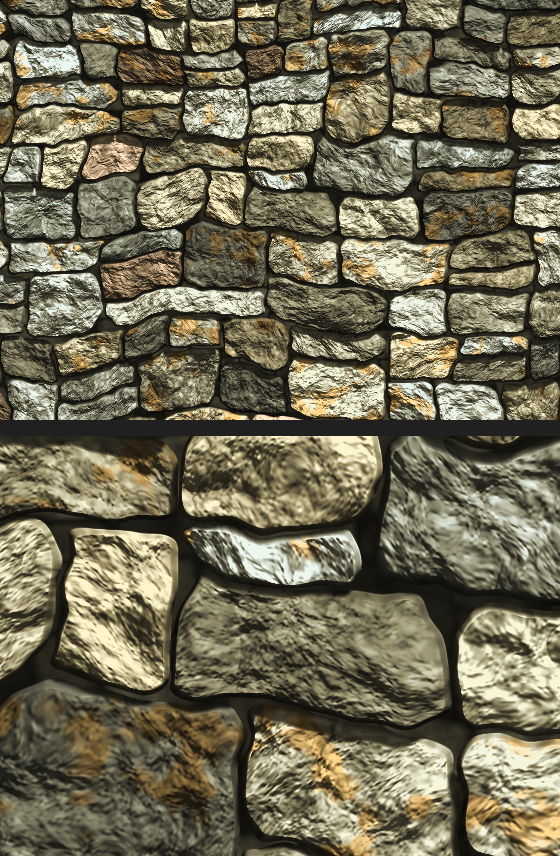
Top, the full canvas; bottom, a detail of the centre.
Write a WebGL 2 fragment shader that draws this texture.

```glsl
#version 300 es
precision highp float;
// A sunlit dry-stone wall. Wandering courses are split recursively into blocks,
// each block is chipped into an angular stone, and the stones are shaded as a
// rough height field with cast shadows, lichen and rubble-filled joints.
uniform vec2 u_resolution;
out vec4 fragColor;

const vec2 COURSE = vec2(0.40, 0.225);   // block size before splitting
const vec3 SUN = vec3(0.34, 0.70, 0.63);

struct Stone { float dist; float seed; vec2 local; };

float hash(vec2 p) {
  vec3 q = fract(p.xyx * 0.1031);
  q += dot(q, q.yzx + 33.33);
  return fract((q.x + q.y) * q.z);
}

float vary(float seed, float channel) {
  return hash(vec2(seed * 371.7 + channel * 17.3, channel * 5.1 + 2.7));
}

float noise(vec2 p) {
  vec2 i = floor(p), f = fract(p);
  f = f * f * (3.0 - 2.0 * f);
  return mix(mix(hash(i), hash(i + vec2(1, 0)), f.x),
             mix(hash(i + vec2(0, 1)), hash(i + vec2(1, 1)), f.x), f.y);
}

float fbm(vec2 p) {
  float sum = 0.0, amp = 0.5;
  for (int i = 0; i < 5; i++) {
    sum += amp * noise(p);
    p = mat2(1.65, 1.25, -1.25, 1.65) * p + 7.3;
    amp *= 0.52;
  }
  return sum;
}

vec2 noise2(vec2 p) { return vec2(noise(p), noise(p + 41.7)) - 0.5; }

float smoothMax(float a, float b, float k) {
  float h = max(k - abs(a - b), 0.0) / k;
  return max(a, b) + h * h * k * 0.25;
}

// Block with its four corners chipped off at random angles.
float chippedBox(vec2 p, vec2 halfSize, float seed) {
  float k = 0.2 * min(halfSize.x, halfSize.y);
  vec2 e = abs(p) - halfSize;
  float d = smoothMax(e.x, e.y, k);
  for (int i = 0; i < 4; i++) {
    float c = float(i);
    vec2 corner = vec2(i % 2 == 0 ? -1.0 : 1.0, i < 2 ? -1.0 : 1.0);
    vec2 n = normalize(vec2(mix(0.12, 1.0, vary(seed, c)), mix(0.4, 1.0, vary(seed, c + 4.0))));
    float reach = dot(halfSize, n) * mix(0.8, 0.99, vary(seed, c + 8.0));
    d = smoothMax(d, dot(p, n * corner) - reach, k);
  }
  return d;
}

// Finds the stone that owns a point.
Stone stoneAt(vec2 p) {
  p += 0.07 * noise2(p * 2.6 + 3.0) + 0.026 * noise2(p * 11.0) + 0.009 * noise2(p * 42.0);
  float row = floor(p.y / COURSE.y);
  p.x += hash(vec2(row, 9.0)) * COURSE.x;
  vec2 cell = floor(p / COURSE);
  vec2 lo = cell * COURSE, size = COURSE;
  float seed = hash(cell + 20.0);
  for (int i = 0; i < 5; i++) {
    float limit = 0.023 * mix(0.5, 1.5, vary(seed, 20.0)) * mix(1.35, 0.85, clamp(lo.y, 0.0, 1.0));
    if (size.x * size.y < limit) break;
    int axis = size.x > size.y * mix(1.5, 2.3, vary(seed, 21.0)) ? 0 : 1;
    float cut = size[axis] * mix(0.3, 0.7, vary(seed, 22.0));
    bool upper = p[axis] > lo[axis] + cut;
    if (upper) lo[axis] += cut;
    size[axis] = upper ? size[axis] - cut : cut;
    seed = vary(seed, upper ? 31.0 : 32.0);
  }
  vec2 local = p - lo - 0.5 * size;
  float gap = mix(0.0, 0.003, vary(seed, 23.0));
  return Stone(chippedBox(local, 0.5 * size - gap, seed), seed, local);
}

// Stone surface coordinates with a bedding direction of their own.
vec2 grainSpace(Stone s) {
  float a = (vary(s.seed, 40.0) - 0.5) * 1.6;
  vec2 q = mat2(cos(a), sin(a), -sin(a), cos(a)) * s.local;
  return q * vec2(1.0, mix(1.0, 1.7, vary(s.seed, 41.0))) + s.seed * vec2(37.0, 53.0);
}

float height(vec2 p) {
  Stone s = stoneAt(p);
  vec2 q = grainSpace(s);
  float t = clamp(-s.dist / 0.016, 0.0, 1.0);
  float chisel = abs(noise(q * 12.0) - 0.5);
  return 0.007 * sqrt(t * (2.0 - t)) + smoothstep(0.0, 0.3, t) * (0.04 * fbm(q * 17.0) + 0.03 * chisel);
}

// Olive shadows rising to pale, nearly neutral highlights.
vec3 stoneRamp(float tone) {
  float pale = smoothstep(0.5, 0.95, tone);
  return tone * mix(vec3(1.0, 0.955, 0.72), vec3(1.0, 1.01, 0.91), pale);
}

void main() {
  vec2 p = gl_FragCoord.xy / u_resolution.y;
  float px = 1.0 / u_resolution.y, eps = 0.0016;
  Stone s = stoneAt(p);
  vec2 q = grainSpace(s);

  // Sunlight on the rough, slightly tilted face
  float h = height(p);
  vec2 slope = (vec2(height(p + vec2(eps, 0)), height(p + vec2(0, eps))) - h) / eps;
  slope += 0.4 * (vec2(vary(s.seed, 50.0), vary(s.seed, 51.0)) - 0.5);
  float sun = max(dot(normalize(vec3(-slope, 1.0)), SUN), 0.0);

  // Shadow cast by a neighbour above and to the right
  float recess = mix(0.003, 0.026, pow(vary(s.seed, 52.0), 2.0));
  Stone caster = stoneAt(p + recess * vec2(0.45, 0.9));
  float shadow = caster.seed == s.seed ? 0.0 : smoothstep(0.002, -0.003, caster.dist);
  sun *= 1.0 - 0.9 * shadow;

  // Mineral tone, fine grain, cracks and stains
  float albedo = mix(0.5, 0.94, vary(s.seed, 53.0));
  albedo *= mix(0.7, 1.3, fbm(q * 24.0 + 8.0)) * mix(0.8, 1.2, noise(q * 150.0));
  albedo *= mix(0.68, 1.0, smoothstep(0.0, 0.025, abs(fbm(q * 9.0 + 30.0) - 0.5)));
  float occlusion = mix(0.4, 1.0, smoothstep(0.0, 0.009, -s.dist));
  vec3 color = stoneRamp(min(albedo * (0.23 * occlusion + 1.0 * sun), 0.96));

  // Stone hues and orange lichen
  vec3 hue = mix(vec3(0.955, 1.0, 1.09), vec3(1.04, 0.99, 0.91), vary(s.seed, 54.0));
  hue = mix(hue, vec3(1.08, 0.94, 0.9), step(0.94, vary(s.seed, 55.0)));
  float patches = smoothstep(0.56, 0.68, fbm(q * 22.0 + 70.0)) * step(0.5, vary(s.seed, 56.0));
  color *= mix(hue, vec3(1.1, 0.82, 0.45), 0.65 * patches);

  // Deep joints with smaller rubble in the shade behind
  Stone rubble = stoneAt(p * 1.9 + 5.0);
  float fill = smoothstep(0.004, -0.012, rubble.dist) * vary(rubble.seed, 57.0);
  vec3 joint = stoneRamp(0.04 + (0.06 + 0.36 * fill) * fbm(p * 40.0));
  color = mix(joint, color, smoothstep(px, -px, s.dist));
  fragColor = vec4(clamp(color, 0.0, 1.0), 1.0);
}
```
